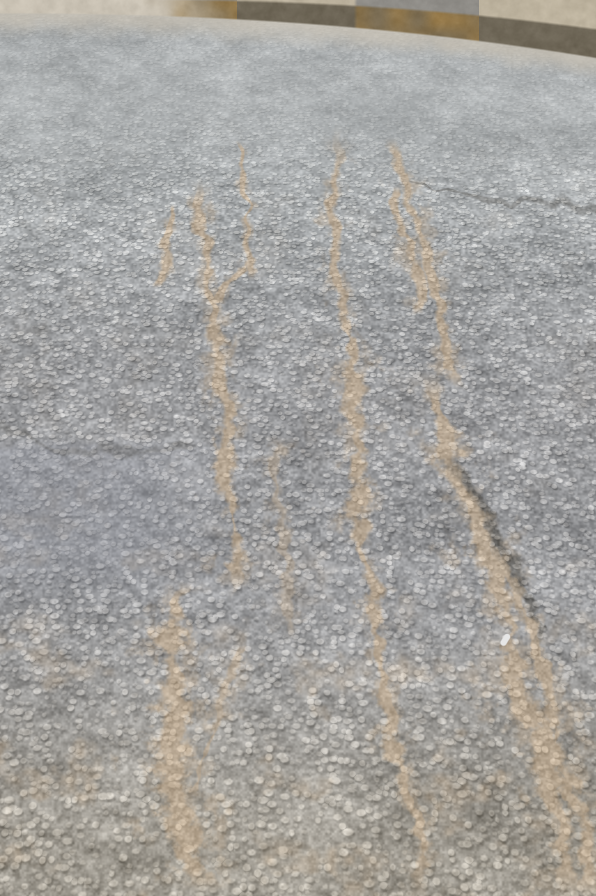
This texture is drawn by a Shadertoy shader. Its source:

```glsl
// Worn asphalt road with sand-filled cracks running toward a painted kerb.

const vec3 ASPHALT_NEAR = vec3(0.640, 0.620, 0.580);
const vec3 ASPHALT_MID  = vec3(0.626, 0.628, 0.634);
const vec3 ASPHALT_FAR  = vec3(0.685, 0.698, 0.702);
const vec3 SAND         = vec3(0.755, 0.675, 0.575);
const vec3 DUST         = vec3(0.790, 0.760, 0.705);
const vec3 KERB_DARK    = vec3(0.430, 0.400, 0.340);
const vec3 KERB_OCHRE   = vec3(0.560, 0.460, 0.290);
const vec3 KERB_TOP     = vec3(0.740, 0.700, 0.620);
const vec3 WARM_GLINT   = vec3(1.04, 1.00, 0.94);

vec2 hash2(vec2 p) {
    vec3 q = fract(p.xyx * vec3(0.1031, 0.1030, 0.0973));
    q += dot(q, q.yzx + 33.33);
    return fract((q.xx + q.yz) * q.zy);
}

float noise(vec2 p) {
    vec2 i = floor(p), f = fract(p);
    f = f * f * (3.0 - 2.0 * f);
    float low = mix(hash2(i).x, hash2(i + vec2(1, 0)).x, f.x);
    float high = mix(hash2(i + vec2(0, 1)).x, hash2(i + vec2(1, 1)).x, f.x);
    return mix(low, high, f.y);
}

float fbm(vec2 p) {
    float sum = 0.0, amp = 0.53;
    for (int i = 0; i < 4; i++) {
        sum += amp * noise(p);
        p = mat2(1.6, 1.2, -1.2, 1.6) * p + 7.3;
        amp *= 0.5;
    }
    return sum;
}

// Scattered pebbles of mixed size: x is pale stone cover, y its shadow
vec2 pebbles(vec2 p, float density) {
    vec2 cell = floor(p), cover = vec2(0);
    for (int y = -1; y <= 1; y++)
    for (int x = -1; x <= 1; x++) {
        vec2 id = cell + vec2(x, y), h = hash2(id), k = hash2(id + 57.0);
        vec2 d = p - id - h;
        d.x *= 0.7 + 0.6 * k.y;
        float size = 0.22 + 0.34 * k.x;
        float present = step(h.y * 0.5 + k.y * 0.5, density) * (0.4 + 0.6 * k.x);
        cover.x = max(cover.x, present * smoothstep(size + 0.18, size - 0.15, length(d)));
        d += vec2(-0.15, 0.35);
        cover.y = max(cover.y, present * smoothstep(size + 0.25, size - 0.15, length(d)));
    }
    return cover;
}

// Ragged, wandering strip from a to b, measured across x
float seam(vec2 p, vec2 a, vec2 b, float bow, float width, float seed) {
    float t = (a.y - p.y) / (a.y - b.y);
    float centre = mix(a.x, b.x, t) + bow * sin(3.14159 * clamp(t, 0.0, 1.0));
    centre += 0.034 * (fbm(vec2(p.y * 13.0, seed)) - 0.5);
    centre += 0.009 * (noise(vec2(p.y * 70.0, seed + 5.0)) - 0.5);
    float breadth = width * (0.25 + 1.4 * noise(vec2(p.y * 24.0, seed + 9.0)));
    float ragged = 2.6 * (fbm(p * 85.0 + seed) - 0.5);
    float ends = smoothstep(-0.03, 0.05, t) * smoothstep(1.03, 0.93, t);
    return ends * (1.0 - smoothstep(0.3, 1.7, abs(p.x - centre) / breadth + ragged));
}

float sandSeams(vec2 p, float w) {
    float m = seam(p, vec2(0.222, 0.79), vec2(0.265, 0.34), 0.0, 0.0062 * w, 1.0);
    m = max(m, seam(p, vec2(0.205, 0.345), vec2(0.217, 0.01), -0.022, 0.0105 * w, 2.0));
    m = max(m, seam(p, vec2(0.374, 0.84), vec2(0.475, 0.0), -0.02, 0.0075 * w, 3.0));
    m = max(m, seam(p, vec2(0.446, 0.84), vec2(0.512, 0.57), 0.006, 0.0060 * w, 4.0));
    m = max(m, seam(p, vec2(0.490, 0.575), vec2(0.645, 0.0), 0.0, 0.0105 * w, 5.0));
    m = max(m, seam(p, vec2(0.550, 0.40), vec2(0.655, 0.0), 0.018, 0.0062 * w, 6.0));
    m = max(m, seam(p, vec2(0.262, 0.84), vec2(0.282, 0.69), 0.0, 0.0055 * w, 7.0));
    m = max(m, seam(p, vec2(0.282, 0.71), vec2(0.245, 0.66), 0.0, 0.0050 * w, 8.0));
    m = max(m, seam(p, vec2(0.197, 0.77), vec2(0.172, 0.68), 0.0, 0.0055 * w, 9.0));
    m = max(m, seam(p, vec2(0.447, 0.79), vec2(0.466, 0.65), 0.0, 0.0055 * w, 10.0));
    m = max(m, 0.6 * seam(p, vec2(0.308, 0.51), vec2(0.318, 0.29), 0.0, 0.0065 * w, 11.0));
    return max(m, 0.8 * seam(p, vec2(0.273, 0.28), vec2(0.218, 0.11), 0.0, 0.0075 * w, 12.0));
}

vec3 kerb(vec2 p, float rise, float across) {
    float band = smoothstep(0.48, 0.5, fract(p.x / 0.27 + 0.02));
    vec3 face = mix(KERB_DARK, KERB_OCHRE, band * (0.3 + 0.9 * noise(p * 45.0)));
    vec3 top = mix(KERB_TOP, vec3(0.56, 0.55, 0.53), band);
    vec3 col = mix(face, top, smoothstep(-0.002, 0.002, rise - 0.013 - 0.019 * across));
    return mix(DUST, col, smoothstep(0.17, 0.28, p.x + 0.03 * noise(p * 60.0)));
}

void mainImage(out vec4 fragColor, in vec2 fragCoord) {
    vec2 p = fragCoord / iResolution.y;
    float scale = 1.2 - 0.6 * p.y;
    vec2 ground = vec2(p.x - 0.33, 2.0) / scale;
    float far = smoothstep(0.74, 0.90, p.y + 0.05 * (fbm(p * 9.0) - 0.5));

    // Asphalt tone, broad stains and a smoother repaired patch
    vec3 col = mix(ASPHALT_NEAR, ASPHALT_MID, smoothstep(0.02, 0.36, p.y));
    col = mix(col, ASPHALT_FAR, smoothstep(0.52, 0.86, p.y));
    col += 0.13 * (fbm(ground * vec2(7.0, 9.0)) - 0.5) + 0.12 * (fbm(ground * 28.0) - 0.5);
    float patchMask = smoothstep(0.30, 0.12, p.x) * smoothstep(0.30, 0.40, p.y)
                    * smoothstep(0.515, 0.495, p.y);
    col = mix(col, vec3(0.59, 0.60, 0.63), 0.6 * patchMask);

    // Sand in the cracks, thin spills and dark broken edges
    float spill = smoothstep(0.54, 0.72, fbm(p * vec2(20.0, 24.0) + 4.0))
                * mix(0.18, 1.0, smoothstep(0.48, 0.18, p.y)) * (1.0 - far);
    float halo = sandSeams(p, 2.6 * scale) * smoothstep(0.42, 0.68, fbm(p * 48.0));
    float sand = max(sandSeams(p, scale), max(0.55 * halo, 0.6 * spill * noise(p * 100.0)));
    float shadow = seam(p - vec2(0.013, 0.0), vec2(0.505, 0.485), vec2(0.59, 0.28), 0.0, 0.006, 5.0);
    shadow = max(shadow, 0.6 * seam(p.yx, vec2(0.79, 0.45), vec2(0.76, 0.70), 0.0, 0.004, 15.0));
    shadow = max(shadow, 0.5 * seam(p.yx, vec2(0.515, -0.02), vec2(0.50, 0.22), 0.0, 0.004, 16.0));
    col = mix(col, SAND, 0.78 * sand);
    col = mix(col, vec3(0.36, 0.35, 0.33), 0.65 * shadow * (1.0 - 0.5 * sand));

    // Pebbles, clumped relief and fine grit
    float rough = mix(1.0, 0.28, far) * (1.0 - 0.35 * patchMask) * (1.0 - 0.3 * sand);
    vec2 stone = pebbles(ground * 150.0, 0.48);
    vec2 clump = ground * 62.0;
    float relief = noise(clump) - noise(clump + vec2(0.15, 0.55));
    col += rough * (0.135 * (stone.x - 0.28) * WARM_GLINT - 0.095 * (stone.y * (1.0 - stone.x) - 0.14));
    col += rough * (0.11 * relief + 0.14 * (noise(ground * 230.0) - 0.5));
    col += 0.10 * (0.4 + 0.6 * rough) * (noise(p * 390.0) - 0.5);

    // Pale chip lying beside the crack
    vec2 chip = p - vec2(0.564, 0.286);
    float chipDist = length(chip - vec2(0.5, 0.8) * clamp(dot(chip, vec2(0.56, 0.9)), -0.004, 0.004));
    col = mix(col, vec3(0.90), smoothstep(0.0045, 0.0025, chipDist));

    // Dusty road edge and kerb
    float across = p.x / 0.667;
    float rise = p.y - (0.985 - 0.05 * pow(across, 2.2));
    col = mix(col, DUST, 0.7 * smoothstep(-0.03, -0.003, rise + 0.012 * (fbm(p * 40.0) - 0.5)));
    vec3 side = kerb(p, rise, across) + 0.09 * (fbm(p * 120.0) - 0.5);
    col = mix(col, side, smoothstep(-0.0015, 0.0015, rise));
    fragColor = vec4(clamp(col, 0.0, 1.0), 1.0);
}
```
